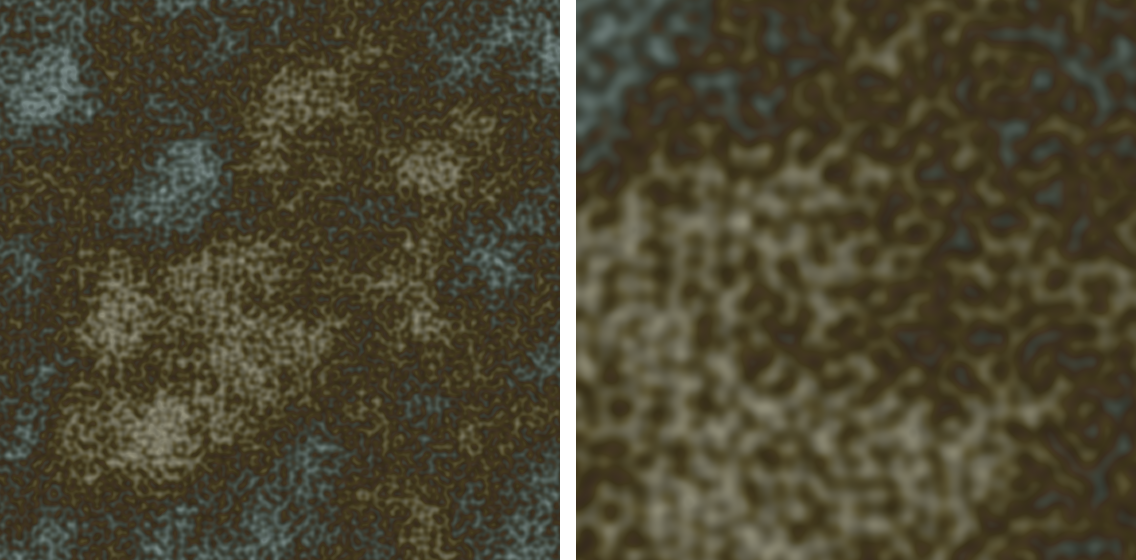
Left, the full canvas; right, a detail of the centre.
A WebGL 2 fragment shader for this texture:

```glsl
#version 300 es
precision highp float;
// Weathered mineral crust: slate, umber and pale lichen patches broken up by fine soft grain.

uniform vec2 u_resolution;
out vec4 fragColor;

const float TAU = 6.2831853;

// Strength of each layer, as standard deviations of the height
const float PATCH_STRENGTH = 0.74;
const float DETAIL_STRENGTH = 0.36;
const float DETAIL_GAIN = 0.7;
const float GRAIN_STRENGTH = 0.46;
const float MOTTLE_STRENGTH = 0.05;

// Cells per canvas height
const float DETAIL_FREQUENCY = 7.0;
const float GRAIN_FREQUENCY = 72.0;
const float MOTTLE_FREQUENCY = 84.0;

// Patch shape: highest wave number, falloff, and lengthening along the drift
const int MAX_WAVE = 3;
const float WAVE_FALLOFF = 1.0;
const float DRIFT_ANGLE = 0.55;
const float DRIFT_BIAS = 0.35;

const float NOISE_DEVIATION = 0.21;

// Colours from the lowest to the highest level of the crust
const int STOPS = 8;
const float LEVELS[STOPS] = float[](-2.7, -1.75, -0.95, -0.24, 0.42, 1.04, 1.75, 2.7);
const vec3 COLOURS[STOPS] = vec3[](
    vec3(0.43, 0.49, 0.48),    // light slate
    vec3(0.31, 0.36, 0.335),   // slate
    vec3(0.235, 0.255, 0.215), // dark teal
    vec3(0.235, 0.185, 0.125), // red umber
    vec3(0.245, 0.21, 0.105),  // brown
    vec3(0.32, 0.295, 0.18),   // olive
    vec3(0.41, 0.395, 0.31),   // lichen
    vec3(0.52, 0.51, 0.43)     // pale lichen
);

// Integer hash of a lattice cell, 0 to 1
float hash(ivec2 cell, int seed) {
    uint h = uint(cell.x) * 1597334677u ^ uint(cell.y) * 3812015801u ^ uint(seed) * 2654435769u;
    h = (h ^ (h >> 16)) * 2246822519u;
    h = (h ^ (h >> 13)) * 3266489917u;
    return float((h ^ (h >> 16)) >> 8) / 16777216.0;
}

float cornerSlope(ivec2 cell, vec2 offset, int seed) {
    float angle = TAU * hash(cell, seed);
    return dot(vec2(cos(angle), sin(angle)), offset);
}

// Gradient noise scaled to unit deviation
float noise(vec2 p, int seed) {
    ivec2 cell = ivec2(floor(p));
    vec2 f = fract(p);
    vec2 w = f * f * f * (f * (f * 6.0 - 15.0) + 10.0);
    float low = mix(cornerSlope(cell, f, seed),
                    cornerSlope(cell + ivec2(1, 0), f - vec2(1.0, 0.0), seed), w.x);
    float high = mix(cornerSlope(cell + ivec2(0, 1), f - vec2(0.0, 1.0), seed),
                     cornerSlope(cell + ivec2(1, 1), f - vec2(1.0), seed), w.x);
    return mix(low, high, w.y) / NOISE_DEVIATION;
}

// Broad patches: waves of random phase, balanced over the canvas, unit deviation
float patches(vec2 p) {
    vec2 across = vec2(-sin(DRIFT_ANGLE), cos(DRIFT_ANGLE));
    float sum = 0.0;
    float power = 0.0;
    for (int y = 0; y <= MAX_WAVE; y++) {
        for (int x = -MAX_WAVE; x <= MAX_WAVE; x++) {
            if (y == 0 && x <= 0) continue;
            vec2 wave = vec2(x, y);
            float alignment = abs(dot(normalize(wave), across));
            float amplitude = pow(length(wave), -WAVE_FALLOFF)
                            * mix(1.0 - DRIFT_BIAS, 1.0 + DRIFT_BIAS, alignment);
            sum += amplitude * cos(TAU * (dot(wave, p) + hash(ivec2(x, y), 11)));
            power += 0.5 * amplitude * amplitude;
        }
    }
    return sum * inversesqrt(power);
}

// Ragged outlines of the patches
float detail(vec2 p) {
    float sum = 0.0;
    float strength = 1.0;
    for (int octave = 0; octave < 3; octave++) {
        sum += strength * noise(p, 20 + octave);
        p = p * 2.03 + 5.7;
        strength *= DETAIL_GAIN;
    }
    return sum;
}

vec3 crustColour(float level) {
    vec3 colour = COLOURS[0];
    for (int i = 1; i < STOPS; i++) {
        float blend = clamp((level - LEVELS[i - 1]) / (LEVELS[i] - LEVELS[i - 1]), 0.0, 1.0);
        colour = mix(colour, COLOURS[i], blend);
    }
    return colour;
}

void main() {
    vec2 p = gl_FragCoord.xy / u_resolution.y;
    float level = PATCH_STRENGTH * patches(p)
                + DETAIL_STRENGTH * detail(p * DETAIL_FREQUENCY)
                + GRAIN_STRENGTH * noise(p * GRAIN_FREQUENCY, 31);
    float mottle = 1.0 + MOTTLE_STRENGTH * noise(p * MOTTLE_FREQUENCY, 47);
    fragColor = vec4(crustColour(level) * mottle, 1.0);
}
```
